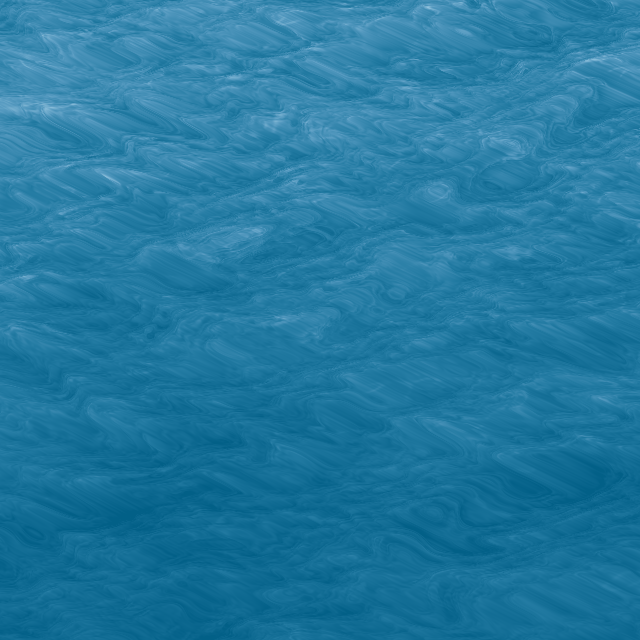
Give the GLSL for this texture, as a WebGL 2 fragment shader.

```glsl
#version 300 es
precision highp float;
// Open sea seen from above: wind ripples over slow swells, paler toward the top.

uniform vec2 u_resolution;
out vec4 fragColor;

const int OCTAVES = 6;
const vec3 DEEP = vec3(0.02, 0.385, 0.54);
const vec3 BODY = vec3(0.14, 0.485, 0.64);
const vec3 PALE = vec3(0.33, 0.60, 0.75);
const vec3 GLINT = vec3(0.60, 0.78, 0.88);

vec2 hash22(vec2 p) {
  vec3 q = fract(vec3(p.xyx) * vec3(0.1031, 0.1030, 0.0973));
  q += dot(q, q.yzx + 33.33);
  return fract((q.xx + q.yz) * q.zy);
}

vec2 cellGradient(vec2 cell) {
  return normalize(hash22(cell) * 2.0 - 0.999);
}

// Gradient noise, roughly -0.7 to 0.7
float noise(vec2 p) {
  vec2 i = floor(p), f = fract(p);
  vec2 u = f * f * f * (f * (f * 6.0 - 15.0) + 10.0);
  vec2 e = vec2(0.0, 1.0);
  float a = dot(cellGradient(i), f);
  float b = dot(cellGradient(i + e.yx), f - e.yx);
  float c = dot(cellGradient(i + e.xy), f - e.xy);
  float d = dot(cellGradient(i + e.yy), f - e.yy);
  return mix(mix(a, b, u.x), mix(c, d, u.x), u.y);
}

vec2 rotate(vec2 p, float angle) {
  float c = cos(angle), s = sin(angle);
  return vec2(c * p.x - s * p.y, s * p.x + c * p.y);
}

// Wave with a narrow, slightly rounded crest
float crestedWave(vec2 p) {
  float n = noise(p);
  return -sqrt(n * n + 0.008);
}

// Slope of one wave layer, positive on the side that reflects the sky
float waveSlope(vec2 p) {
  const vec2 stepY = vec2(0.0, 0.12);
  return (crestedWave(p - stepY) - crestedWave(p + stepY)) / (2.0 * stepY.y);
}

// Sum of crossing wave layers; each layer is bent by the coarser ones
float seaSlope(vec2 p, float cellsResolved) {
  float total = 0.0, frequency = 5.0;
  vec2 bend = vec2(0.0);
  for (int i = 0; i < OCTAVES; i++) {
    float k = float(i);
    float angle = (i % 2 == 0) ? -0.30 : 0.22;
    vec2 q = rotate(p + bend, angle) * vec2(0.46, 1.0) * frequency + 17.3 * (k + 1.0);
    float weight = 0.48 - 0.055 * (k - 2.0) * (k - 2.0) * (k < 2.0 ? 1.0 : 0.4);
    weight *= smoothstep(1.0, 2.5, cellsResolved / frequency);
    float slope = waveSlope(q);
    total += weight * slope;
    bend += vec2(0.30, -0.16) * slope / frequency;
    frequency *= 2.0;
  }
  return total;
}

// Broken, thin bright lines along some crests
float crestLines(vec2 p, float frequency) {
  vec2 q = p * vec2(0.42, 1.0) * frequency;
  q += 0.5 * vec2(noise(p * 23.0), noise(p * 19.0 + 7.0));
  float n = noise(q);
  float gaps = smoothstep(0.05, 0.35, noise(p * vec2(9.0, 17.0) + 41.0));
  return exp(-n * n * 180.0) * gaps;
}

vec3 seaColor(float tone) {
  vec3 color = mix(DEEP, BODY, clamp(tone * 0.5, -0.1, 1.0));
  color = mix(color, PALE, clamp(tone * 0.5 - 1.0, 0.0, 1.0));
  return mix(color, GLINT, clamp((tone - 4.0) * 0.35, 0.0, 1.0));
}

void main() {
  vec2 uv = gl_FragCoord.xy / u_resolution;
  vec2 p = gl_FragCoord.xy / u_resolution.y;

  // Mild perspective: waves shrink toward the top
  vec2 sea = vec2((p.x - 0.5) * (0.9 + 0.25 * uv.y), p.y * (0.9 + 0.22 * uv.y));

  // Broad light: sky gradient and slow diagonal swells
  float tone = mix(0.55, 2.85, smoothstep(-0.15, 1.1, uv.y));
  tone += 0.35 * (0.5 - uv.x) * uv.y;
  tone += 0.9 * noise(rotate(sea, -0.45) * vec2(2.2, 5.5) + 3.7);
  tone += 0.6 * noise(rotate(sea, 0.3) * vec2(5.0, 12.0) + 29.0);

  // Ripples and crests, stronger where the sky reflects more
  float slope = seaSlope(sea, u_resolution.y);
  tone += slope * mix(0.75, 1.35, uv.y);
  float lift = max(slope - 0.45, 0.0);
  tone += lift * lift * mix(0.2, 1.0, uv.y);
  tone += crestLines(sea, 34.0) * smoothstep(-0.4, 0.5, slope) * mix(0.3, 1.2, uv.y);

  fragColor = vec4(seaColor(tone), 1.0);
}
```
